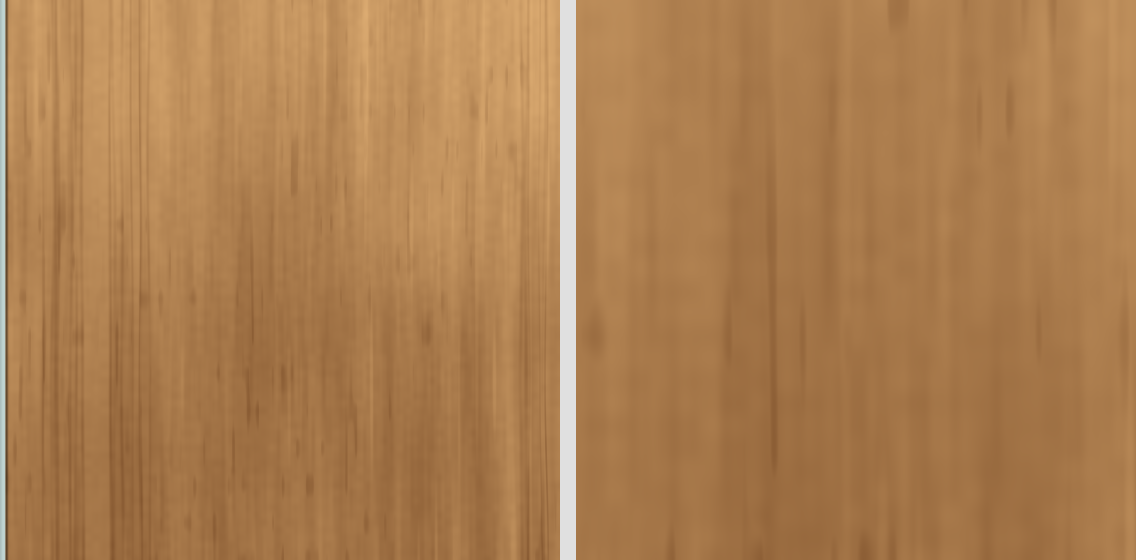
Left: the whole. Right: its middle third, enlarged.
Reproduce this texture procedurally as a WebGL 2 fragment shader.

```glsl
#version 300 es
precision highp float;
// Honey-coloured wood board with fine vertical grain and a pale strip on its left edge.

#define DARK_WOOD vec3(0.55, 0.37, 0.21)
#define LIGHT_WOOD vec3(0.85, 0.66, 0.435)
#define STRIP_COLOR vec3(0.72, 0.80, 0.79)
#define STRIP_WIDTH 0.0095
#define BOTTOM_TONE 0.25
#define TOP_TONE 0.82
#define GRAIN_CONTRAST 0.62
#define CLOUD_CONTRAST 0.24
#define LINE_COUNT 21
#define LINE_DEPTH 0.23
#define PLAIN_CENTER 0.170
#define PLAIN_HALF_WIDTH 0.025

uniform vec2 u_resolution;
out vec4 fragColor;

float hash(vec2 p) {
    return fract(sin(dot(p, vec2(127.1, 311.7))) * 43758.5453);
}

float valueNoise(vec2 p) {
    vec2 cell = floor(p);
    vec2 f = fract(p);
    f = f * f * (3.0 - 2.0 * f);
    float low = mix(hash(cell), hash(cell + vec2(1.0, 0.0)), f.x);
    float high = mix(hash(cell + vec2(0.0, 1.0)), hash(cell + vec2(1.0, 1.0)), f.x);
    return mix(low, high, f.y);
}

// Layers of noise stretched along the board, centred on zero.
float grain(vec2 p) {
    float sum = 0.0;
    float weight = 0.30;
    vec2 scale = vec2(22.0, 0.8);
    for (int i = 0; i < 4; i++) {
        sum += weight * (valueNoise(p * scale + float(i) * 17.3) - 0.5);
        scale *= vec2(1.95, 2.3);
        weight *= 0.86;
    }
    return sum;
}

// Long thin growth lines, gathered in three bands.
float growthLines(vec2 p) {
    float sum = 0.0;
    for (int i = 0; i < LINE_COUNT; i++) {
        float id = float(i);
        float band = mod(id, 3.0);
        float center = band < 0.5 ? 0.105 : (band < 1.5 ? 0.225 : 0.955);
        float x = center + (hash(vec2(id, 3.7)) - 0.5) * 0.085;
        x += 0.007 * (valueNoise(vec2(id * 5.1, p.y * 3.0)) - 0.5);
        float width = mix(0.0025, 0.0055, hash(vec2(id, 8.2)));
        float fade = mix(0.1, 1.0, valueNoise(vec2(id * 9.3 + 4.0, p.y * 5.0)));
        sum += fade * (1.0 - smoothstep(0.0, width, abs(p.x - x)));
    }
    return min(sum, 1.2);
}

// Short dark pores and pale streaks.
float flecks(vec2 p) {
    float pores = smoothstep(0.74, 0.98, valueNoise(p * vec2(115.0, 15.0) + 31.0));
    float patches = smoothstep(0.35, 0.75, valueNoise(p * vec2(9.0, 4.0) + 5.0));
    float streaks = smoothstep(0.70, 0.98, valueNoise(p * vec2(95.0, 3.2) + 71.0));
    float paleZone = smoothstep(0.45, 0.60, p.x);
    return streaks * mix(0.05, 0.14, paleZone) - pores * patches * 0.19;
}

void main() {
    vec2 uv = gl_FragCoord.xy / u_resolution;
    float pixel = 1.0 / u_resolution.x;

    // Slight waviness of the fibres.
    vec2 p = uv;
    p.x += 0.005 * (valueNoise(uv * vec2(5.0, 3.5)) - 0.5);

    // Broad light from the top, with soft clouds and a shaded lower middle.
    float tone = mix(BOTTOM_TONE, TOP_TONE, uv.y);
    tone += CLOUD_CONTRAST * (valueNoise(uv * vec2(4.0, 5.0) + 2.0) - 0.5);
    tone += 0.10 * (smoothstep(0.80, 1.0, uv.x) - 0.3);
    vec2 shade = (uv - vec2(0.62, 0.38)) / vec2(0.35, 0.30);
    tone -= 0.05 * exp(-dot(shade, shade));

    // Calm stripe bordered by wavering dark edges.
    float stripeX = p.x + 0.010 * (valueNoise(vec2(3.0, uv.y * 3.2)) - 0.5);
    float stripeDist = abs(stripeX - PLAIN_CENTER) - PLAIN_HALF_WIDTH;
    float plain = 1.0 - smoothstep(-0.006, 0.002, stripeDist);
    float stripeEdge = 1.0 - smoothstep(0.0, 0.005, abs(stripeDist));

    float detail = GRAIN_CONTRAST * grain(p) + flecks(p) - LINE_DEPTH * growthLines(p);
    tone += detail * mix(1.0, 0.22, plain) + 0.06 * plain;
    tone -= 0.20 * stripeEdge * mix(0.5, 1.0, valueNoise(vec2(uv.x * 20.0, uv.y * 6.0)));

    // Faint cross-fibre mottling.
    tone += 0.07 * (valueNoise(uv * vec2(70.0, 75.0)) - 0.5);
    vec3 color = mix(DARK_WOOD, LIGHT_WOOD, clamp(tone, -0.15, 1.1));

    // Pale strip and the narrow shadow beside it.
    float shadow = 1.0 - smoothstep(0.0, 0.005, abs(uv.x - STRIP_WIDTH - 0.002));
    color *= 1.0 - 0.45 * shadow;
    float strip = 1.0 - smoothstep(STRIP_WIDTH - pixel, STRIP_WIDTH + pixel, uv.x);
    vec3 stripColor = STRIP_COLOR * mix(0.93, 1.04, smoothstep(0.0, 0.006, uv.x));
    color = mix(color, stripColor, strip);

    fragColor = vec4(color, 1.0);
}
```
